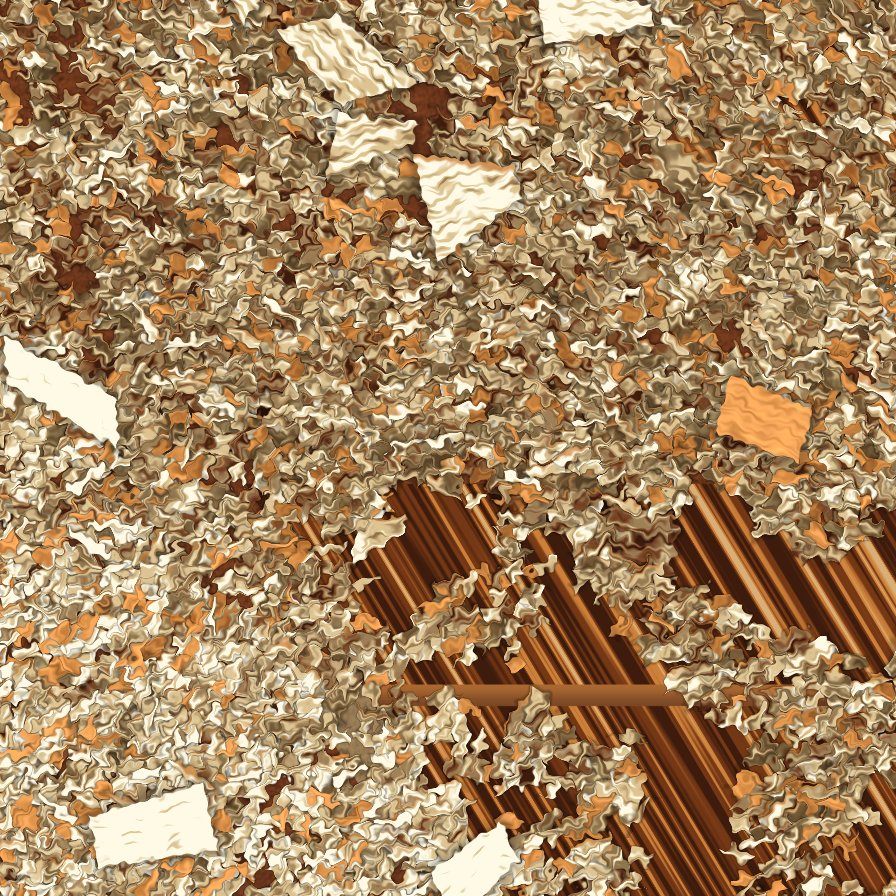
Write a Shadertoy shader that draws this texture.

```glsl
// Drifts of jagged gold and cream flakes over brown wood with slanted striped panels.

const int   LAYERS       = 9;      // coarse to fine flake layers
const float COARSE_CELLS = 13.0;   // flake cells across the canvas, first layer
const float CELL_STEP    = 5.0;    // extra cells per layer
const float RAGGEDNESS   = 0.007;  // edge displacement in canvas units
const float STREAK_FREQ  = 75.0;   // reflections inside a flake
const float STRIPE_LEAN  = 0.6;    // sideways run of the panel stripes
const float STRIPE_FREQ  = 75.0;

const vec3 UMBER  = vec3(0.24, 0.11, 0.05);
const vec3 BROWN  = vec3(0.48, 0.28, 0.15);
const vec3 TAN    = vec3(0.62, 0.50, 0.34);
const vec3 CREAM  = vec3(0.87, 0.77, 0.57);
const vec3 WHITE  = vec3(1.00, 0.98, 0.90);
const vec3 ORANGE = vec3(0.80, 0.50, 0.22);
const vec3 OLIVE  = vec3(0.42, 0.38, 0.24);

vec3 hash3(vec2 p) {
    vec3 q = fract(p.xyx * vec3(0.1031, 0.1030, 0.0973));
    q += dot(q, q.yxz + 33.33);
    return fract((q.xxy + q.yzz) * q.zyx);
}

float corner(vec2 cell, vec2 offset) {
    return dot(hash3(cell + 71.0).xy * 2.0 - 1.0, offset);
}

float gradientNoise(vec2 p) {
    vec2 i = floor(p), f = p - i;
    vec2 u = f * f * f * (f * (f * 6.0 - 15.0) + 10.0);
    vec2 e = vec2(1.0, 0.0);
    return mix(mix(corner(i, f), corner(i + e, f - e), u.x),
               mix(corner(i + e.yx, f - e.yx), corner(i + 1.0, f - 1.0), u.x), u.y);
}

float band(float x, float lo, float hi, float soft) {
    return smoothstep(lo - soft, lo + soft, x) * (1.0 - smoothstep(hi - soft, hi + soft, x));
}

float lowerPanel(vec2 p, float soft) {
    return band(p.x + STRIPE_LEAN * p.y, 0.55, 9.0, soft) * band(p.y, -1.0, 0.46, soft);
}

vec3 metal(float t) {
    vec3 c = mix(UMBER, BROWN, smoothstep(0.0, 0.22, t));
    c = mix(c, TAN, smoothstep(0.22, 0.42, t));
    c = mix(c, CREAM, smoothstep(0.45, 0.68, t));
    return mix(c, WHITE, smoothstep(0.72, 0.92, t));
}

// Plain wood, striped panels, ledges and a tan slab
vec3 background(vec2 p, float px) {
    float slant = p.x + STRIPE_LEAN * p.y;
    float grain = gradientNoise(p * vec2(25.0, 90.0)) + gradientNoise(p * 220.0);
    vec3 wood = mix(BROWN, vec3(0.45, 0.21, 0.10), 0.7) * (0.95 + 0.25 * grain);

    float wave = gradientNoise(vec2(slant * STRIPE_FREQ, p.y * 1.5))
               + 0.6 * gradientNoise(vec2(slant * STRIPE_FREQ * 2.3, 7.0 + p.y));
    float upper = band(p.y, 0.81, 0.947, px);
    float tone = wave + 0.16 * upper;
    vec3 stripes = mix(UMBER, vec3(0.46, 0.22, 0.08), smoothstep(-0.15, 0.06, tone));
    stripes = mix(stripes, ORANGE, smoothstep(0.12, 0.26, tone));
    stripes = mix(stripes, CREAM, 0.7 * smoothstep(0.36, 0.5, tone));
    stripes = mix(stripes, ORANGE, upper * 0.6 * smoothstep(0.86, 0.81, p.y));

    float opening = upper * smoothstep(-0.12, -0.08, gradientNoise(vec2(slant * 3.0, 2.5)));
    vec3 c = mix(wood, stripes, max(opening, lowerPanel(p, px)));
    float ledge = band(p.y, 0.212, 0.236, px) * lowerPanel(p, px);
    c = mix(c, mix(BROWN, ORANGE, smoothstep(0.212, 0.236, p.y) * 0.6), ledge);
    c = mix(c, TAN * (0.95 + 0.15 * grain), band(slant, 0.475, 0.545, px) * band(p.y, -1.0, 0.25, px));
    return mix(c, UMBER, band(p.y, 0.53, 0.545, px * 2.0) * band(p.x, 0.08, 0.4, px));
}

// Chance that a flake lies at a place: clumped, and thin over the panels
float cover(vec2 p) {
    float base = mix(0.56, 0.16, lowerPanel(p, 0.04));
    base -= 0.2 * band(p.y, 0.8, 0.95, 0.02);
    return base + 0.95 * gradientNoise(p * 7.0 + 3.0);
}

// Lays one grid of flakes over a colour
vec3 addFlakes(vec3 under, vec2 p, float cells, float seed, float amount, float slim, float glow, float px) {
    vec2 shift = vec2(17.0, 29.0) * seed;
    vec2 g = p * cells + shift;
    for (int k = 0; k < 9; k++) {
        vec2 cell = floor(g) + vec2(k % 3 - 1, k / 3 - 1);
        vec3 place = hash3(cell + seed * 5.3);
        vec2 centre = cell + 0.15 + 0.7 * place.xy;
        vec2 q = g - centre;
        if (dot(q, q) > 1.2) continue;
        vec2 home = (centre - shift) / cells;
        if (place.z > cover(home) * amount) continue;

        // Skewed, tapered blade turned along the drift
        vec3 look = hash3(cell + 113.0 + seed);
        vec3 form = hash3(cell + 251.0 + seed);
        float drift = mix(0.75, -0.35, smoothstep(0.45, 1.15, home.x * 0.5 + home.y));
        float angle = drift + (form.x - 0.5) * 1.5 - (form.z > 0.8 ? 0.8 : 0.0);
        float s = sin(angle), c = cos(angle);
        q = vec2(c * q.x + s * q.y, c * q.y - s * q.x);
        q.x += (form.y - 0.5) * 1.2 * q.y;
        float halfLong = 0.42 + 0.3 * form.z;
        float halfWide = (0.2 + 0.22 * look.z) * slim * (1.0 - (form.x - 0.3) * q.x / halfLong);
        float d = max(abs(q.x) - halfLong, abs(q.y) - halfWide);
        float aa = px * cells;

        // Bent streaky reflections, with an orange rim on some flakes
        vec2 r = q / cells * STREAK_FREQ;
        float streak = gradientNoise(vec2(r.x * 0.5, r.y * 2.2 + sin(r.x * 1.3 + form.x * 6.0) * 0.5) + look.xy * 90.0);
        float light = 0.22 * smoothstep(0.75, 0.3, home.x * 0.7 + home.y);
        float tone = 0.5 + 0.55 * (look.x - 0.5) + 0.95 * streak + light + glow;
        vec3 tint = metal(tone);
        tint = mix(tint, OLIVE, 0.55 * step(0.6, look.y) * smoothstep(0.6, 0.3, tone));
        tint = mix(tint, ORANGE * (0.8 + 0.9 * tone * 0.5), 0.85 * step(look.y, 0.13 - glow * 0.2));
        float rim = smoothstep(halfWide - 0.1, halfWide - 0.03, q.y) * step(0.62, look.z);
        tint = mix(tint, ORANGE, rim * 0.75);

        under *= 1.0 - 0.28 * smoothstep(0.13, 0.0, d);
        under = mix(under, tint, smoothstep(aa, -aa, d));
    }
    return under;
}

void mainImage(out vec4 fragColor, in vec2 fragCoord) {
    vec2 p = fragCoord / iResolution.y;
    float px = 0.8 / iResolution.y;
    vec3 color = background(p, px);
    vec2 ragged = p + RAGGEDNESS * vec2(gradientNoise(p * 85.0), gradientNoise(p * 85.0 + 40.0)) * 2.0;

    for (int i = 0; i < LAYERS; i++) {
        float n = float(i);
        color = addFlakes(color, ragged, COARSE_CELLS + CELL_STEP * n, n + 1.0, 0.85, 1.0, 0.0, px);
    }
    // Thin bright slivers, then a few large pale plates
    color = addFlakes(color, ragged, 27.0, 21.0, 0.55, 0.36, 0.22, px);
    color = addFlakes(color, p + (ragged - p) * 0.6, 10.0, 33.0, 0.14, 1.0, 0.4, px);
    fragColor = vec4(color, 1.0);
}
```
